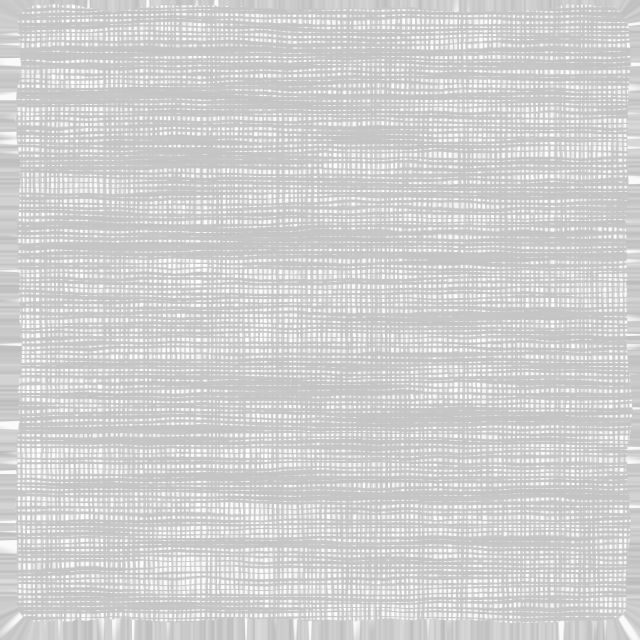
Write a WebGL 2 fragment shader that draws this texture.

```glsl
#version 300 es
precision highp float;

#define WARP_COUNT 132.0
#define WEFT_COUNT 128.0
#define GAP_WIDTH 0.235
#define GAP_HEIGHT 0.19
#define EDGE_SOFTNESS 0.15
#define WARP_SHEERNESS 0.42
#define RIM_RADIUS 0.03
#define RIM_LOW vec2(0.030, 0.033)
#define RIM_HIGH vec2(0.983, 0.988)
#define THREAD_GRAY 0.766
#define GAP_WHITE 1.0

uniform vec2 u_resolution;
out vec4 fragColor;

float hash(vec2 p) {
    return fract(sin(dot(p, vec2(127.1, 311.7))) * 43758.5453);
}

float noise(vec2 p) {
    vec2 cell = floor(p);
    vec2 f = fract(p);
    f = f * f * (3.0 - 2.0 * f);
    float low = mix(hash(cell), hash(cell + vec2(1.0, 0.0)), f.x);
    float high = mix(hash(cell + vec2(0.0, 1.0)), hash(cell + 1.0), f.x);
    return mix(low, high, f.y);
}

// Open area between threads: 0 on a thread, 1 inside a gap
float gauzeGap(vec2 p) {
    vec2 grid = p * vec2(WARP_COUNT, WEFT_COUNT);

    // Warp stays nearly straight, weft bunches and wobbles
    grid.x += 0.9 * noise(p * vec2(40.0, 3.0)) + 0.2 * noise(p * vec2(90.0, 70.0));
    grid.y += 0.9 * noise(p * vec2(3.5, 48.0) + 7.0)
            + 0.4 * noise(p * vec2(22.0, 64.0) + 31.0);

    vec2 id = floor(grid);
    vec2 offset = abs(fract(grid) - 0.5);

    // Thread thickness differs per column, per row and along each row
    float column = hash(vec2(id.x, 3.0)) - 0.5;
    float row = noise(vec2(p.x * 7.0 + 13.0, id.y)) - 0.5;
    float strand = hash(vec2(5.0, id.y)) - 0.5;
    float band = noise(p * vec2(3.0, 34.0) + 53.0) - 0.5;
    float patchy = noise(p * 7.0 + 91.0) - 0.5;
    float grain = hash(id) - 0.5;

    vec2 halfSize = vec2(
        GAP_WIDTH + 0.16 * column + 0.05 * patchy + 0.10 * grain,
        GAP_HEIGHT + 0.46 * row + 0.16 * strand + 0.26 * band
            + 0.07 * patchy + 0.12 * grain);
    halfSize = min(halfSize, vec2(0.36, 0.42));

    vec2 soft = max(vec2(EDGE_SOFTNESS),
                    0.5 * vec2(WARP_COUNT, WEFT_COUNT) / u_resolution);
    vec2 open = smoothstep(-soft, soft, halfSize - offset);

    // Sheer warp lets light through, loose fibres dim some gaps
    float sheer = WARP_SHEERNESS * noise(vec2(id.x, p.y * 25.0));
    float fibre = 1.0 - 0.5 * hash(id + 17.0) * noise(p * vec2(70.0, 14.0));
    return mix(sheer, 1.0, open.x) * open.y * fibre;
}

// Streaks run outward from the rim of the cloth
float streakShade(vec2 rim, float reach) {
    float fine = noise(rim * 300.0);
    float broad = noise(rim * 75.0 + 5.0);
    float shade = mix(0.72, 0.87, 0.65 * fine + 0.35 * broad);
    float wedge = noise(rim * 130.0 + 23.0) - 2.5 * reach;
    return mix(shade, 0.98, smoothstep(0.70, 0.86, wedge));
}

void main() {
    vec2 uv = gl_FragCoord.xy / u_resolution;
    float pixel = 1.0 / min(u_resolution.x, u_resolution.y);

    // Rounded cloth outline with a wavering rim
    vec2 core = clamp(uv, RIM_LOW + RIM_RADIUS, RIM_HIGH - RIM_RADIUS);
    vec2 away = uv - core;
    float span = length(away);
    vec2 rim = core + away * RIM_RADIUS / max(span, 0.0001);
    float waver = 0.016 * (noise(rim * 11.0) - 0.5) + 0.004 * (noise(rim * 90.0) - 0.5);
    float outside = span - RIM_RADIUS + waver;

    // Woven threads with faint tonal variation
    float thread = THREAD_GRAY + 0.018 * noise(uv * vec2(12.0, 190.0));
    float cloth = mix(thread, GAP_WHITE, gauzeGap(uv));

    float border = streakShade(rim, max(outside, 0.0));
    float shade = mix(cloth, border, smoothstep(-pixel, pixel, outside));
    fragColor = vec4(vec3(shade), 1.0);
}
```
